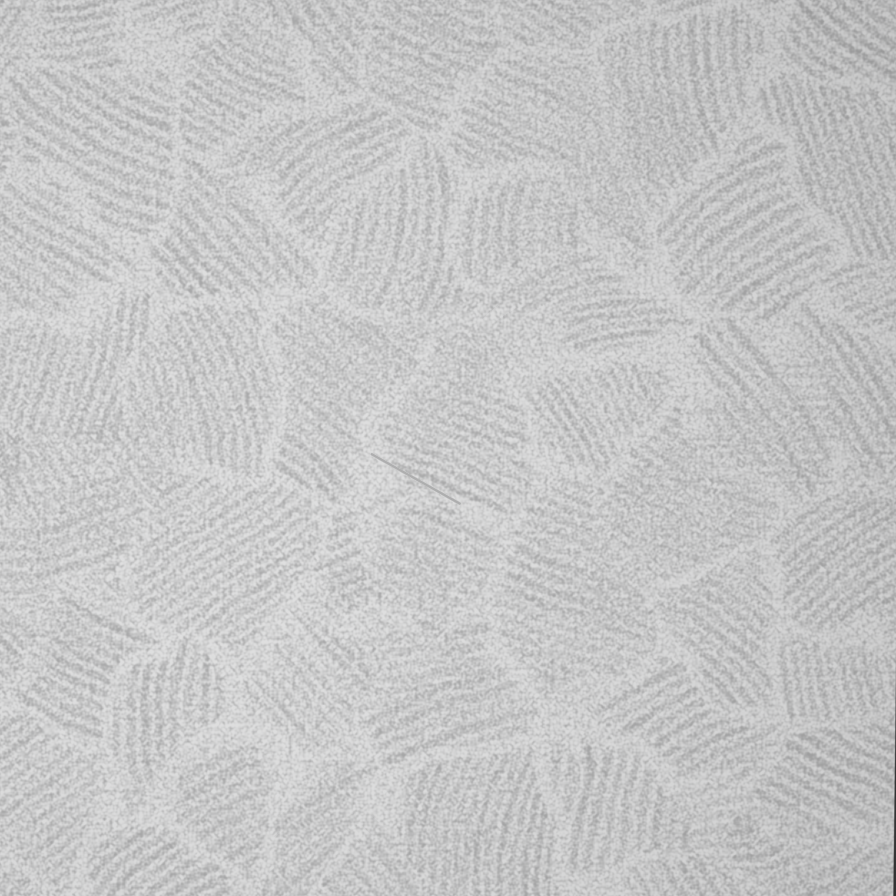
This texture is drawn by a Shadertoy shader. Its source:

```glsl
// Grey pencil hatching: patches of short, curved, grainy strokes on pale paper.

const vec3 PAPER = vec3(0.851, 0.852, 0.853);
const vec3 GRAPHITE = vec3(0.644, 0.645, 0.647);
const vec3 SHADOW = vec3(0.2);

vec2 hash2(vec2 p) {
    vec3 q = fract(p.xyx * vec3(0.1031, 0.1030, 0.0973));
    q += dot(q, q.yzx + 33.33);
    return fract((q.xx + q.yz) * q.zy);
}

float cornerSlope(vec2 cell, vec2 corner, vec2 f) {
    return dot(hash2(cell + corner) * 2.0 - 1.0, f - corner);
}

float gradientNoise(vec2 p) {
    vec2 i = floor(p), f = p - i;
    vec2 u = f * f * f * (f * (f * 6.0 - 15.0) + 10.0);
    float low = mix(cornerSlope(i, vec2(0, 0), f), cornerSlope(i, vec2(1, 0), f), u.x);
    float high = mix(cornerSlope(i, vec2(0, 1), f), cornerSlope(i, vec2(1, 1), f), u.x);
    return mix(low, high, u.y);
}

// Offset from the nearest patch centre (xy) and distance to the rim (z).
vec3 nearestPatch(vec2 p, float seed, out vec2 id) {
    vec2 cell = floor(p), nearest = vec2(0.0);
    float first = 9.0, second = 9.0;
    for (int y = -1; y <= 1; y++)
    for (int x = -1; x <= 1; x++) {
        vec2 c = cell + vec2(x, y);
        vec2 offset = p - c - hash2(c + seed);
        float d = length(offset);
        if (d < first) {
            second = first;
            first = d;
            nearest = offset;
            id = c + seed;
        } else {
            second = min(second, d);
        }
    }
    return vec3(nearest, second - first);
}

// Mostly falling strokes, many rising ones, a few steep ones.
float strokeAngle(vec2 random) {
    float spread = random.y - 0.5;
    if (random.x < 0.5) return -0.65 + 0.7 * spread;
    if (random.x < 0.87) return 0.4 + 0.9 * spread;
    return 1.6 + 0.7 * spread;
}

// Pressure of the pencil in one layer of hatched patches.
float hatching(vec2 p, float patchesAcross, float spacing, float seed) {
    vec2 warp = 0.07 * vec2(gradientNoise(p * 9.0 + seed), gradientNoise(p * 9.0 + seed + 31.0));
    vec2 id;
    vec3 patchPos = nearestPatch((p + warp) * patchesAcross, seed, id);
    vec2 random = hash2(id + 57.0), style = hash2(id + 91.0);

    // Only the outline is warped; the strokes stay smooth arcs
    float angle = strokeAngle(random);
    vec2 along = vec2(cos(angle), sin(angle));
    vec2 q = patchPos.xy / patchesAcross - warp;
    q = vec2(dot(q, along), dot(q, vec2(-along.y, along.x)));
    q.y += (style.x - 0.5) * 4.0 * q.x * q.x;

    float row = q.y / (spacing * mix(0.85, 1.2, style.y)) + 0.5 * gradientNoise(p * 16.0 + seed);
    vec2 stroke = hash2(vec2(floor(row), dot(id, vec2(7.0, 13.0))));
    float profile = smoothstep(0.5, 0.08, abs(fract(row) - 0.5));
    float ends = smoothstep(-0.02, 0.08, patchPos.z - 0.13 * stroke.x);
    float pressure = mix(0.6, 1.0, stroke.y) * mix(0.85, 1.05, hash2(id + 17.0).x);
    pressure *= 1.0 + 0.5 * gradientNoise(p * 26.0 + 5.0);

    // Some patches are rubbed, so the gaps between strokes fill in
    float rubbed = smoothstep(-0.1, 0.4, gradientNoise(p * 4.0 + 70.0));
    return mix(profile, 0.55, 0.6 * rubbed) * ends * pressure;
}

float paperTooth(vec2 p) {
    return 0.75 * gradientNoise(p * 270.0) + 0.45 * gradientNoise(p * 150.0 + 40.0);
}

float segmentDistance(vec2 p, vec2 a, vec2 b) {
    vec2 ab = b - a;
    return length(p - a - ab * clamp(dot(p - a, ab) / dot(ab, ab), 0.0, 1.0));
}

// Soft light from the left, with dimmer corners.
float lighting(vec2 uv) {
    vec2 fromLight = uv - vec2(0.25, 0.45);
    return 1.03 - 0.13 * dot(fromLight, fromLight);
}

void mainImage(out vec4 fragColor, in vec2 fragCoord) {
    vec2 uv = fragCoord / iResolution.xy;
    vec2 p = fragCoord / iResolution.y;

    // Main hatching, with fainter strokes crossing it in places
    float crossing = smoothstep(-0.15, 0.25, gradientNoise(p * 5.0 + 12.0));
    float ink = hatching(p, 6.5, 0.0145, 3.0);
    ink = max(ink, 0.65 * crossing * hatching(p, 5.5, 0.0135, 140.0));

    // Graphite catches on the raised tooth of the paper
    float cover = smoothstep(-0.35, 0.95, 0.45 * ink + paperTooth(p));

    // One hard scratch
    float scratch = segmentDistance(p, vec2(0.415, 0.493), vec2(0.513, 0.438));
    cover = max(cover, 0.9 * smoothstep(0.0025, 0.0005, scratch));

    vec3 colour = mix(PAPER, GRAPHITE, cover) * lighting(uv);

    // Thin shadow where the sheet ends at the lower right
    float sheetEdge = 0.997 + 0.012 * uv.y;
    colour = mix(colour, SHADOW, smoothstep(-0.001, 0.001, uv.x - sheetEdge));
    fragColor = vec4(colour, 1.0);
}
```
